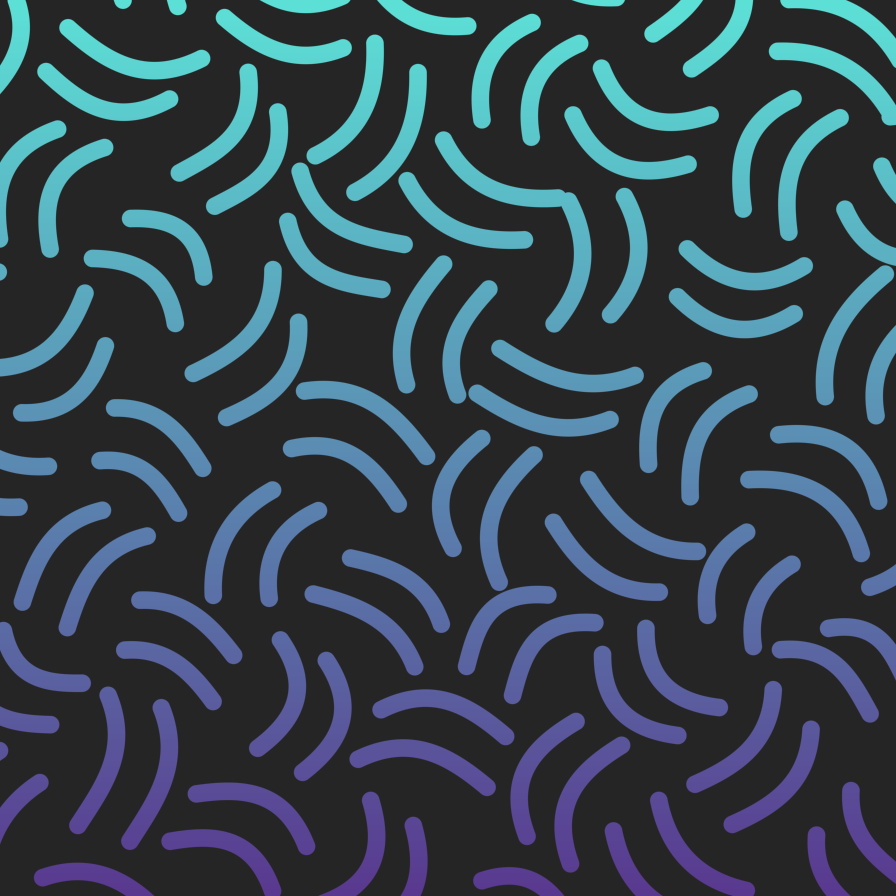
Reproduce this pattern procedurally as a Shadertoy shader.

```glsl
const float CELL = 0.15;
const float STROKE_RADIUS = 0.0098;
const float GRID_ANGLE = 0.52;
const vec3 BACKGROUND = vec3(0.15, 0.146, 0.146);
const vec3 TURQUOISE = vec3(0.36, 0.88, 0.84);
const vec3 PURPLE = vec3(0.35, 0.22, 0.56);

// Four random values in 0..1 from a cell index
vec4 hash4(vec2 cell) {
    vec4 q = fract(cell.xyxy * vec4(0.1031, 0.1030, 0.0973, 0.1099));
    q += dot(q, q.wzxy + 33.33);
    return fract((q.xxyz + q.yzzw) * q.zywx);
}

vec2 rotate(vec2 p, float angle) {
    float c = cos(angle), s = sin(angle);
    return vec2(c * p.x - s * p.y, s * p.x + c * p.y);
}

// Distance to a skewed bow over x in -halfLength..halfLength
float bowDistance(vec2 p, float halfLength, float bend, float skew) {
    float u = clamp(p.x / halfLength, -1.0, 1.0);
    vec2 offset = vec2(0.0);
    for (int i = 0; i < 5; i++) {
        vec2 point = vec2(u * halfLength, bend * (u * u + skew * u * u * u - 0.5));
        vec2 tangent = vec2(halfLength, bend * (2.0 * u + 3.0 * skew * u * u));
        offset = p - point;
        if (i < 4) u = clamp(u + dot(offset, tangent) / dot(tangent, tangent), -1.0, 1.0);
    }
    return length(offset);
}

// Two nearly parallel bows around the origin
float pairDistance(vec2 p, vec4 shape, vec4 variation) {
    float halfLength = mix(0.044, 0.075, sqrt(shape.x));
    float bend = mix(0.018, 0.030, shape.y) * (shape.z < 0.5 ? -1.0 : 1.0);
    bend *= halfLength / 0.068;
    float skew = mix(-0.38, 0.38, shape.w);
    float gap = mix(0.027, 0.031, variation.x);
    vec2 shift = vec2(mix(-0.009, 0.009, variation.y), gap);
    float upper = bowDistance(p - shift, halfLength * mix(0.88, 1.06, variation.z), bend, skew);
    float lower = bowDistance(p + shift, halfLength * mix(0.88, 1.06, variation.w), bend, skew);
    return min(upper, lower);
}

// Woven grid of pairs, bent by a smooth swirl
float weaveDistance(vec2 p) {
    const float swirlSize = 0.038;
    const float swirlRate = 7.3;
    vec2 home = floor(p / CELL);
    float nearest = 1.0;
    for (int y = -1; y <= 1; y++) {
        for (int x = -1; x <= 1; x++) {
            vec2 cell = home + vec2(x, y);
            vec4 placement = hash4(cell + 17.0);
            vec2 center = (cell + 0.5) * CELL;
            vec2 phase = center * swirlRate + vec2(0.8, 2.1);
            float turn = -0.5 * swirlSize * swirlRate * (cos(phase.x) + cos(phase.y));
            turn += (placement.z - 0.5) * 0.36;
            turn += mod(cell.x + cell.y, 2.0) * 1.5708;
            center += swirlSize * vec2(sin(phase.y), -sin(phase.x));
            center += (placement.xy - 0.5) * 0.014;
            vec2 local = rotate(p - center, -turn);
            nearest = min(nearest, pairDistance(local, hash4(cell + 53.0), hash4(cell + 91.0)));
        }
    }
    return nearest;
}

void mainImage(out vec4 fragColor, in vec2 fragCoord) {
    vec2 uv = fragCoord / iResolution.y;
    float pixel = 1.0 / iResolution.y;

    // Soft-edged strokes tinted by height
    float edge = weaveDistance(rotate(uv, GRID_ANGLE)) - STROKE_RADIUS;
    float ink = 1.0 - smoothstep(-0.75 * pixel, 0.75 * pixel, edge);
    vec3 strokeColor = mix(PURPLE, TURQUOISE, uv.y);
    fragColor = vec4(mix(BACKGROUND, strokeColor, ink), 1.0);
}
```
